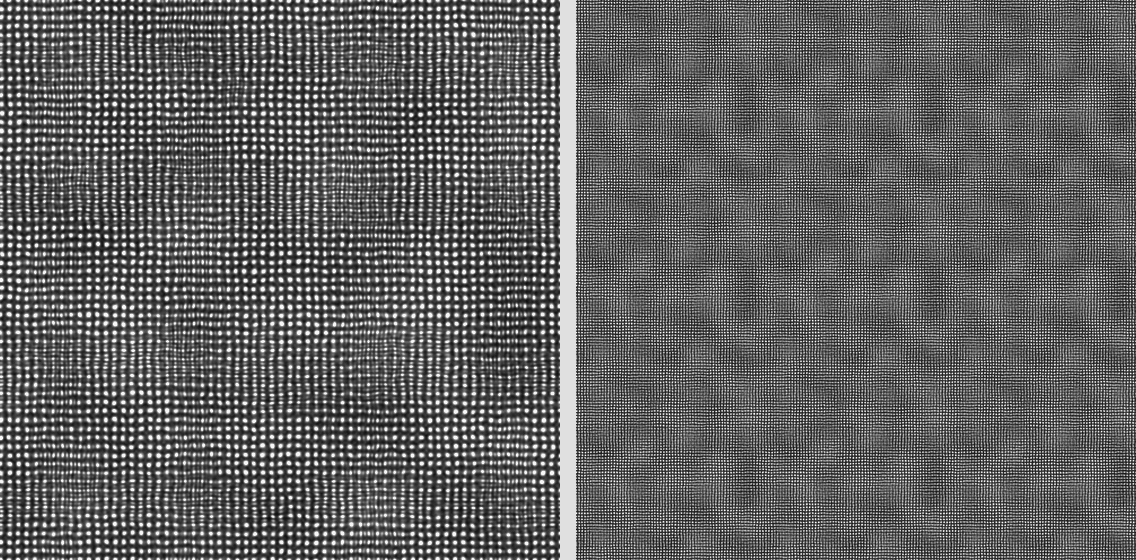
Left, the tile; right, the same tile 3 across and 3 down.
Give the GLSL for this pattern, as a WebGL 2 fragment shader.

```glsl
#version 300 es
precision highp float;

uniform vec2 u_resolution;
out vec4 outColor;

const float TAU = 6.2831853;
const float DOTS = 64.0;     // dots across and down
const float PATCHES = 4.0;   // washed-out patches across and down

float hash(vec2 p) {
    vec3 q = fract(p.xyx * vec3(0.1031, 0.1030, 0.0973));
    q += dot(q, q.yzx + 33.33);
    return fract((q.x + q.y) * q.z);
}

// Unit gradient of a lattice point, wrapped to the period
vec2 gradientAt(vec2 cell, float period, float seed) {
    float angle = TAU * hash(mod(cell, period) + seed);
    return vec2(cos(angle), sin(angle));
}

// Gradient noise that repeats once over the canvas
float tiledNoise(vec2 uv, float period, float seed) {
    vec2 p = uv * period;
    vec2 i = floor(p);
    vec2 f = p - i;
    vec2 w = f * f * f * (f * (f * 6.0 - 15.0) + 10.0);
    vec2 e = vec2(1.0, 0.0);
    float a = dot(gradientAt(i, period, seed), f);
    float b = dot(gradientAt(i + e.xy, period, seed), f - e.xy);
    float c = dot(gradientAt(i + e.yx, period, seed), f - e.yx);
    float d = dot(gradientAt(i + e.xx, period, seed), f - e.xx);
    return mix(mix(a, b, w.x), mix(c, d, w.x), w.y);
}

vec2 tiledNoise2(vec2 uv, float period, float seed) {
    return vec2(tiledNoise(uv, period, seed), tiledNoise(uv, period, seed + 19.0));
}

// How far the wave along each axis is flattened, 0 to 1
vec2 washAmount(vec2 uv, float patches) {
    vec2 bent = uv + 0.035 * sin(TAU * uv);
    vec2 bands = 0.5 - 0.5 * cos(TAU * patches * bent);
    vec2 uneven = 0.8 * tiledNoise2(uv, 9.0, 3.0) + 0.5 * tiledNoise2(uv, 20.0, 71.0);
    return smoothstep(0.3, 1.25, bands + uneven);
}

// One bright crest per cell, becoming a weaker double crest where washed
vec2 crestWave(vec2 phase, vec2 wash) {
    vec2 crest = 0.5 + 0.5 * cos(TAU * phase);
    vec2 doubled = 0.52 + 0.36 * cos(2.0 * TAU * phase);
    return mix(crest, doubled, 0.75 * wash);
}

// Bright dots at the crossings, streaks along each wave, faint dots between
float weave(vec2 wave, float streak, float peak, float between) {
    vec2 trough = 1.0 - wave;
    float crossing = pow(wave.x * wave.y, 1.6);
    float gap = pow(trough.x * trough.y, 2.0);
    return streak * (wave.x + wave.y) + peak * crossing + between * gap;
}

void main() {
    vec2 uv = gl_FragCoord.xy / u_resolution;

    // Nearly straight dot grid
    vec2 drift = 0.2 * tiledNoise2(uv, 8.0, 41.0) + 0.2 * tiledNoise2(uv, 32.0, 7.0);
    vec2 phase = uv * DOTS - vec2(0.1, 0.0) + drift;
    vec2 wave = crestWave(phase, washAmount(uv, PATCHES));

    // Broad tone shifts and fine grit
    float tone = tiledNoise(uv, 6.0, 113.0);
    float grit = tiledNoise(uv, 2.0 * DOTS, 151.0);
    float gray = weave(wave, 0.16 + 0.06 * tone, 1.05, 0.14);
    gray = gray * (1.0 + 0.5 * grit) + 0.05 + 0.04 * tone + 0.1 * grit;

    outColor = vec4(vec3(clamp(gray, 0.04, 0.97)), 1.0);
}
```
